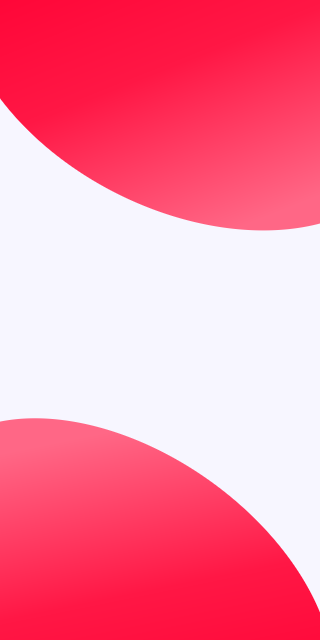
This background is drawn by a Shadertoy shader. Its source:

```glsl
// Two tilted crimson ellipses with soft pink gradients on a pale lavender ground.

// Colours
const vec3 PAPER = vec3(0.969, 0.965, 1.000);
const vec3 DEEP  = vec3(1.000, 0.000, 0.200);
const vec3 RED   = vec3(1.000, 0.090, 0.270);
const vec3 PINK  = vec3(1.000, 0.405, 0.525);

// Upper ellipse, in canvas widths and radians
const vec2  TOP_CENTER = vec2(0.5906, 1.8521);
const vec2  TOP_RADII  = vec2(0.7664, 0.5094);
const float TOP_TILT   = -0.4725;
const vec2  TOP_DEEP   = vec2(-0.058, 2.145);
const vec2  TOP_PINK   = vec2(0.347, 1.128);

// Lower ellipse
const vec2  LOW_CENTER = vec2(0.3828, 0.1232);
const vec2  LOW_RADII  = vec2(0.7385, 0.4633);
const float LOW_TILT   = -0.6144;
const vec2  LOW_DEEP   = vec2(0.305, -0.404);
const vec2  LOW_PINK   = vec2(0.100, 0.602);

// Approximate signed distance to a rotated ellipse
float ellipseDistance(vec2 p, vec2 center, vec2 radii, float tilt) {
    float c = cos(tilt), s = sin(tilt);
    vec2 d = p - center;
    vec2 q = vec2(c * d.x + s * d.y, c * d.y - s * d.x) / radii;
    float k = length(q);
    return k * (k - 1.0) / max(length(q / radii), 1e-4);
}

// Three-stop linear gradient from the deep point to the pink point
vec3 crimsonGradient(vec2 p, vec2 deepPoint, vec2 pinkPoint) {
    vec2 axis = pinkPoint - deepPoint;
    float t = 2.0 * clamp(dot(p - deepPoint, axis) / dot(axis, axis), 0.0, 1.0);
    return t < 1.0 ? mix(DEEP, RED, t) : mix(RED, PINK, t - 1.0);
}

// Antialiased coverage of a shape
float coverage(float dist, float pixel) {
    return clamp(0.5 - dist / pixel, 0.0, 1.0);
}

void mainImage(out vec4 fragColor, in vec2 fragCoord) {
    vec2 p = fragCoord / iResolution.x;
    float pixel = 1.0 / iResolution.x;

    float top = ellipseDistance(p, TOP_CENTER, TOP_RADII, TOP_TILT);
    float low = ellipseDistance(p, LOW_CENTER, LOW_RADII, LOW_TILT);

    vec3 color = PAPER;
    color = mix(color, crimsonGradient(p, TOP_DEEP, TOP_PINK), coverage(top, pixel));
    color = mix(color, crimsonGradient(p, LOW_DEEP, LOW_PINK), coverage(low, pixel));
    fragColor = vec4(color, 1.0);
}
```
